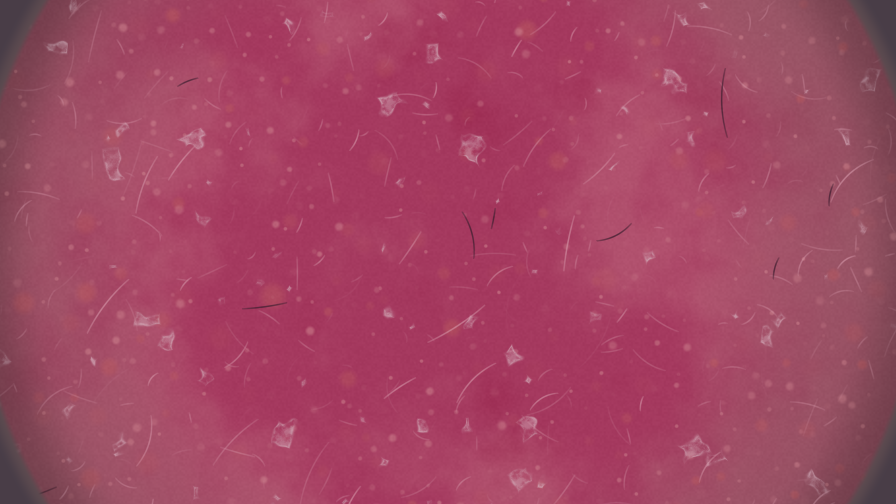
This texture is drawn by a Shadertoy shader. Its source:

```glsl
// Magnified pink skin seen through a round lens: mottled crimson ground, pale
// pores, dry flakes, fine light hairs and a few dark ones, inside a grey rim.
// Value noise tints the ground; jittered grids scatter the small features.

const vec3 CRIMSON    = vec3(0.645, 0.222, 0.370);
const vec3 ROSE       = vec3(0.695, 0.320, 0.432);
const vec3 DULL_PINK  = vec3(0.580, 0.335, 0.392);
const vec3 DEEP_RED   = vec3(0.590, 0.130, 0.285);
const vec3 WARM_SPOT  = vec3(0.730, 0.350, 0.370);
const vec3 PORE       = vec3(0.810, 0.520, 0.560);
const vec3 FLAKE      = vec3(0.800, 0.620, 0.680);
const vec3 LIGHT_HAIR = vec3(0.840, 0.600, 0.670);
const vec3 DARK_HAIR  = vec3(0.270, 0.130, 0.200);
const vec3 RIM        = vec3(0.360, 0.290, 0.310);
const vec3 CORNER     = vec3(0.285, 0.240, 0.280);
const float LENS_RADIUS     = 0.94;
const float HAIR_CELL       = 0.135;
const float HAIR_ANGLE      = 0.98;
const float HAIR_HALF_WIDTH = 0.0011;
const float FLAKE_CELL      = 0.115;
const int   DARK_HAIRS      = 9;

vec3 hash3(vec2 p, float seed) {
    vec3 q = fract(vec3(p.xy, p.x + seed) * vec3(0.1031, 0.1030, 0.0973) + seed * 0.137);
    q += dot(q, q.yxz + 33.33);
    return fract((q.xxy + q.yzz) * q.zyx);
}

float noise(vec2 p) {
    vec2 i = floor(p), f = fract(p);
    f = f * f * (3.0 - 2.0 * f);
    float low  = mix(hash3(i, 1.0).x, hash3(i + vec2(1, 0), 1.0).x, f.x);
    float high = mix(hash3(i + vec2(0, 1), 1.0).x, hash3(i + vec2(1, 1), 1.0).x, f.x);
    return mix(low, high, f.y);
}

float fbm(vec2 p) {
    float sum = 0.0, amp = 0.5;
    for (int i = 0; i < 5; i++) {
        sum += amp * noise(p);
        p = mat2(1.6, 1.2, -1.2, 1.6) * p + 7.3;
        amp *= 0.5;
    }
    return sum;
}

vec2 rotate(vec2 p, float a) {
    float c = cos(a), s = sin(a);
    return vec2(c * p.x + s * p.y, c * p.y - s * p.x);
}

// Coverage of a bowed, tapering stroke centred on the origin
float stroke(vec2 p, float angle, float halfLen, float bend, float px) {
    vec2 q = rotate(p, angle);
    float along = q.x / halfLen;
    q.y -= bend * halfLen * (along * along - 0.4);
    float d = length(vec2(max(abs(q.x) - halfLen, 0.0), q.y));
    float cover = 1.0 - smoothstep(-0.5 * px, 0.9 * px, d - HAIR_HALF_WIDTH);
    return cover * min(1.0, 2.6 * HAIR_HALF_WIDTH / px) * (1.0 - 0.5 * min(along * along, 1.0));
}

// Strokes on a jittered grid, turned about a main angle by up to spread
float hairs(vec2 p, float cell, float spread, float seed, float px) {
    float cover = 0.0;
    for (int k = 0; k < 9; k++) {
        vec2 id = floor(p / cell) + vec2(k % 3 - 1, k / 3 - 1);
        vec3 a = hash3(id, seed), b = hash3(id, seed + 5.0);
        float angle = HAIR_ANGLE + spread * (b.x - 0.5);
        float halfLen = cell * mix(0.1, 0.52, a.z * a.z);
        float s = stroke(p - (id + a.xy) * cell, angle, halfLen, 0.5 * (b.y - 0.5), px);
        cover = max(cover, s * smoothstep(0.05, 0.9, b.z));
    }
    return cover;
}

// Soft round spots on a jittered grid
float spots(vec2 p, float cell, float minR, float maxR, float seed) {
    float cover = 0.0;
    for (int k = 0; k < 9; k++) {
        vec2 id = floor(p / cell) + vec2(k % 3 - 1, k / 3 - 1);
        vec3 a = hash3(id, seed), b = hash3(id, seed + 5.0);
        float r = mix(minR, maxR, a.z * a.z);
        float d = length(p - (id + a.xy) * cell);
        cover = max(cover, (1.0 - smoothstep(0.3 * r, r, d)) * b.x * b.x);
    }
    return cover;
}

// Ragged translucent scales with brighter borders
float flakes(vec2 p, float px) {
    float cover = 0.0;
    float ragged = fbm(p * 70.0);
    vec2 warped = p + 0.020 * (vec2(noise(p * 48.0), noise(p * 48.0 + 31.0)) - 0.5);
    for (int k = 0; k < 9; k++) {
        vec2 id = floor(p / FLAKE_CELL) + vec2(k % 3 - 1, k / 3 - 1);
        vec3 a = hash3(id, 40.0), b = hash3(id, 47.0);
        float size = mix(0.004, 0.026, a.z * a.z * a.z);
        vec2 q = abs(rotate(warped - (id + a.xy) * FLAKE_CELL, 6.28 * b.x));
        vec2 box = q - size * vec2(1.0, mix(0.4, 0.8, b.y));
        float d = max(box.x, box.y) + 0.3 * size * (ragged - 0.5);
        float body = 1.0 - smoothstep(-px, px, d);
        float border = 1.0 - smoothstep(0.0, 0.003 + px, abs(d + 0.001));
        float film = body * smoothstep(0.28, 0.7, ragged);
        cover = max(cover, (0.5 * film + 0.35 * border * ragged * 1.5) * step(0.35, b.z));
    }
    return cover;
}

void mainImage(out vec4 fragColor, in vec2 fragCoord) {
    float px = 1.0 / iResolution.y;
    vec2 p = fragCoord * px;
    vec2 fromCentre = p - 0.5 * iResolution.xy * px;
    float r = length(fromCentre);

    // Mottled ground, crimson in the middle and duller outward
    float mottling = fbm(p * 4.0 + 3.0) + 0.35 * (fbm(p * 17.0) - 0.5);
    float paleness = smoothstep(0.30, 0.80, mottling + 0.22 * (r - 0.42));
    vec3 col = mix(CRIMSON, ROSE, paleness);
    col = mix(col, DEEP_RED, 0.45 * smoothstep(0.58, 0.80, fbm(p * 5.0 + 19.0)));
    float outer = smoothstep(0.48, 0.93, r + 0.06 * fromCentre.x + 0.12 * (mottling - 0.5));
    col = mix(col, DULL_PINK, 0.85 * outer);

    // Warm blotches, pores and scales
    col = mix(col, WARM_SPOT, 0.50 * spots(p, 0.10, 0.012, 0.035, 11.0));
    col = mix(col, PORE, 0.55 * spots(p, 0.050, 0.005, 0.013, 21.0));
    col = mix(col, FLAKE, flakes(p, px));

    // Light hairs share a slant; short lint lies every way
    col = mix(col, LIGHT_HAIR, 0.60 * hairs(p, HAIR_CELL, 0.9, 61.0, px));
    col = mix(col, LIGHT_HAIR, 0.36 * hairs(p + 0.03, 0.085, 6.28, 71.0, px));

    // A few dark hairs, mostly upright
    for (int i = 0; i < DARK_HAIRS; i++) {
        vec3 a = hash3(vec2(i, 3), 81.0), b = hash3(vec2(i, 8), 87.0);
        vec2 root = a.xy * iResolution.xy * px;
        float angle = b.x < 0.75 ? 1.5 + 0.7 * (b.y - 0.5) : 0.5 * b.y;
        float s = stroke(p - root, angle, mix(0.02, 0.11, a.z * a.z), 0.4 * (b.z - 0.5), px);
        col = mix(col, DARK_HAIR, 0.8 * s);
    }

    // Fine grain, shade toward the lens edge, then the rim and corners
    col += 0.022 * (noise(p * 260.0) - 0.5);
    col *= 1.0 - 0.22 * smoothstep(0.80, LENS_RADIUS, r);
    vec3 surround = mix(RIM, CORNER, smoothstep(0.0, 0.035, r - LENS_RADIUS));
    col = mix(col, surround, smoothstep(-0.010, 0.006, r - LENS_RADIUS));
    fragColor = vec4(col, 1.0);
}
```
